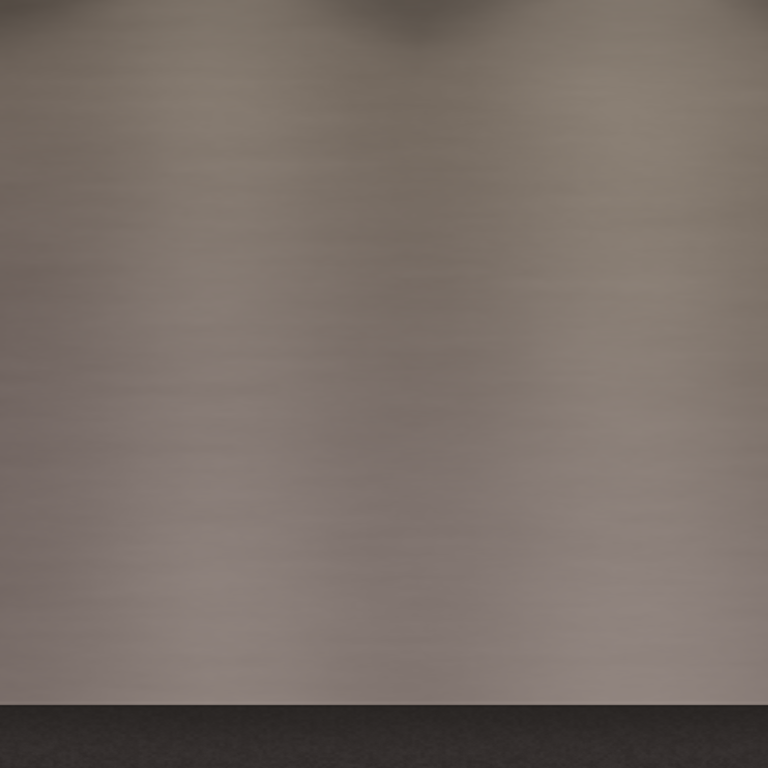
This background is drawn by a Shadertoy shader. Its source:

```glsl
const float FLOOR_Y = 0.082;
const vec3 WALL_SHADE = vec3(0.437, 0.391, 0.368);
const vec3 WALL_LIGHT = vec3(0.094, 0.094, 0.089);
const vec3 FLOOR_FAR = vec3(0.165, 0.150, 0.143);
const vec3 FLOOR_NEAR = vec3(0.203, 0.183, 0.178);

float hash(vec2 p) {
    return fract(sin(dot(p, vec2(127.1, 311.7))) * 43758.5453);
}

float noise(vec2 p) {
    vec2 cell = floor(p);
    vec2 f = fract(p);
    f = f * f * (3.0 - 2.0 * f);
    float low = mix(hash(cell), hash(cell + vec2(1.0, 0.0)), f.x);
    float high = mix(hash(cell + vec2(0.0, 1.0)), hash(cell + 1.0), f.x);
    return mix(low, high, f.y);
}

// Layered noise centred on zero
float fbm(vec2 p, int octaves) {
    float sum = 0.0;
    float amplitude = 0.5;
    for (int i = 0; i < octaves; i++) {
        sum += amplitude * (noise(p) - 0.5);
        p = p * 2.03 + vec2(17.3, 9.1);
        amplitude *= 0.5;
    }
    return sum;
}

// Soft vertical pool of light that widens toward the floor
float lightPool(vec2 uv, float centre, float topWidth, float bottomWidth) {
    float width = mix(bottomWidth, topWidth, uv.y);
    float d = (uv.x - centre) / width;
    return exp(-d * d);
}

// Opening of a spotlight beam below the ceiling
float beam(vec2 uv, float centre) {
    float halfWidth = 0.16 + 1.5 * (1.0 - uv.y);
    return 1.0 - smoothstep(halfWidth - 0.09, halfWidth + 0.09, abs(uv.x - centre));
}

vec3 wallColor(vec2 uv) {
    // Two overlapping pools, brightest low on the wall
    float left = lightPool(uv, 0.27, 0.14, 0.20);
    float right = lightPool(uv, 0.82, 0.17, 0.22);
    float light = 0.88 * left + 0.94 * right;
    float lift = 1.0 - smoothstep(0.08, 0.62, uv.y);
    light = light * (0.86 + 0.10 * lift) + 0.25 * lift;
    light += 0.23 * smoothstep(0.12, 0.45, uv.x);

    // Warm upper wall and cooler lower wall
    vec3 color = WALL_SHADE + WALL_LIGHT * light;
    float warmth = smoothstep(0.25, 0.95, uv.y + 0.25 * (uv.x - 0.5));
    color += mix(vec3(0.0, -0.001, 0.006), vec3(0.0, 0.003, -0.012), warmth);

    // Dark scallops between the beams
    float opening = max(beam(uv, 0.27), beam(uv, 0.82));
    float ceiling = smoothstep(0.87, 1.0, uv.y);
    color *= 1.0 - 0.18 * (1.0 - opening) * ceiling;
    color *= 1.0 - 0.06 * ceiling;

    // Horizontal plaster strokes, broad mottling and fine grain
    float strokes = fbm(uv * vec2(7.0, 65.0), 4);
    float mottling = fbm(uv * vec2(5.0, 8.0) + 31.0, 3);
    float grain = fbm(uv * vec2(70.0, 150.0) + 7.0, 2);
    return color + 0.022 * strokes + 0.020 * mottling + 0.010 * grain;
}

vec3 floorColor(vec2 uv) {
    float nearness = 1.0 - uv.y / FLOOR_Y;
    vec3 color = mix(FLOOR_FAR, FLOOR_NEAR, smoothstep(0.0, 0.8, nearness));
    float speckle = fbm(uv * vec2(180.0, 260.0), 3);
    return color + speckle * mix(0.025, 0.06, nearness);
}

void mainImage(out vec4 fragColor, in vec2 fragCoord) {
    vec2 uv = fragCoord / iResolution.xy;
    float pixel = 1.0 / iResolution.y;
    float height = uv.y - FLOOR_Y;

    // Pale lower edge of the wall and dark joint below it
    float edge = exp(-pow((height - 0.003) / 0.002, 2.0));
    float joint = exp(-pow((height + 0.001) / 0.0018, 2.0));
    vec3 wall = wallColor(uv) + 0.025 * edge;
    vec3 ground = floorColor(uv) * (1.0 - 0.2 * joint);

    vec3 color = mix(ground, wall, smoothstep(-pixel, pixel, height));
    fragColor = vec4(clamp(color, 0.0, 1.0), 1.0);
}
```
